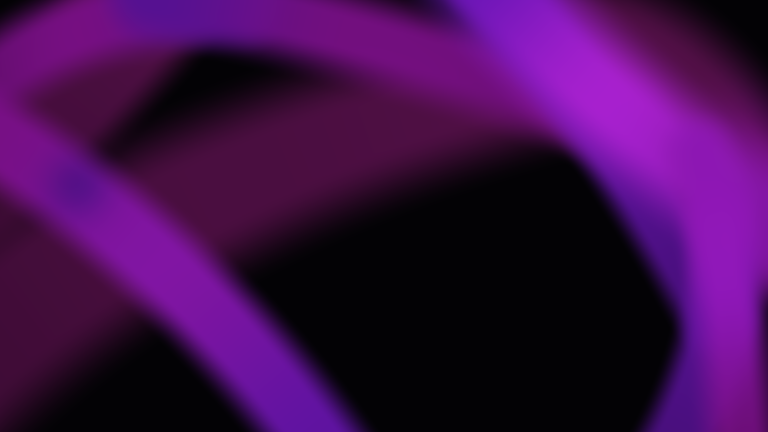
Write a Shadertoy shader that draws this background.

```glsl
// Blurred violet and plum ribbons of light sweeping over a near-black field.
// Each ribbon is a quadratic curve with a soft width and three colour stops
// along its length; the ribbons are layered from the dim back to the bright front.

const vec3 PLUM = vec3(0.29, 0.055, 0.25);
const vec3 MAGENTA = vec3(0.47, 0.06, 0.52);
const vec3 VIOLET = vec3(0.55, 0.09, 0.70);
const vec3 INDIGO = vec3(0.35, 0.07, 0.60);
const vec3 GLOW = vec3(0.67, 0.13, 0.82);

vec2 bezier(vec2 a, vec2 b, vec2 c, float t) {
    return mix(mix(a, b, t), mix(b, c, t), t);
}

// Distance to the curve and the position along it
vec2 nearestOnCurve(vec2 p, vec2 a, vec2 b, vec2 c) {
    const int STEPS = 24;
    vec2 best = vec2(1e3, 0.0);
    vec2 start = a;
    for (int i = 0; i < STEPS; i++) {
        vec2 end = bezier(a, b, c, float(i + 1) / float(STEPS));
        vec2 along = end - start;
        float h = clamp(dot(p - start, along) / dot(along, along), 0.0, 1.0);
        float d = length(p - start - along * h);
        if (d < best.x) best = vec2(d, (float(i) + h) / float(STEPS));
        start = end;
    }
    return best;
}

// Lays one ribbon over col; shape = start width, end width, softness, opacity
void ribbon(inout vec3 col, vec2 p, vec2 a, vec2 b, vec2 c, vec4 shape,
            vec3 tint0, vec3 tint1, vec3 tint2) {
    vec2 hit = nearestOnCurve(p, a, b, c);
    float width = mix(shape.x, shape.y, hit.y);
    float mask = 1.0 - smoothstep(width - shape.z, width + shape.z, hit.x);
    vec3 tint = mix(tint0, tint1, smoothstep(0.0, 0.5, hit.y));
    tint = mix(tint, tint2, smoothstep(0.5, 1.0, hit.y));
    col = mix(col, tint, mask * shape.w);
}

void mainImage(out vec4 fragColor, in vec2 fragCoord) {
    // Canvas height is one unit; x follows the 16:9 width
    vec2 p = fragCoord / iResolution.xy * vec2(16.0 / 9.0, 1.0);
    vec3 col = vec3(0.012, 0.009, 0.02);

    // Dim plum bands at the back
    ribbon(col, p, vec2(-0.14, 0.13), vec2(0.44, 0.66), vec2(1.39, 0.84),
           vec4(0.195, 0.115, 0.085, 1.0), PLUM * 0.85, PLUM, PLUM * 1.1);
    ribbon(col, p, vec2(-0.14, 0.49), vec2(0.14, 0.745), vec2(0.39, 1.05),
           vec4(0.14, 0.14, 0.05, 0.95), PLUM * 0.8, PLUM, PLUM * 1.15);
    ribbon(col, p, vec2(1.25, 0.93), vec2(1.62, 0.93), vec2(1.80, 0.46),
           vec4(0.12, 0.12, 0.075, 1.0), PLUM, PLUM * 1.1, MAGENTA);

    // Arc along the top
    ribbon(col, p, vec2(-0.09, 0.745), vec2(0.12, 0.99), vec2(0.56, 0.99),
           vec4(0.08, 0.08, 0.05, 0.95), MAGENTA * 0.85, MAGENTA, INDIGO);
    ribbon(col, p, vec2(0.35, 1.02), vec2(0.76, 0.965), vec2(1.44, 0.72),
           vec4(0.085, 0.085, 0.055, 0.95), INDIGO * 0.95, MAGENTA, MAGENTA * 0.9);

    // Indigo underside, then the bright sweep at the upper right
    ribbon(col, p, vec2(1.13, 1.04), vec2(1.44, 0.70), vec2(1.66, 0.26),
           vec4(0.085, 0.075, 0.035, 0.95), INDIGO, INDIGO, INDIGO * 0.85);
    ribbon(col, p, vec2(1.09, 1.09), vec2(1.34, 0.79), vec2(1.87, 0.42),
           vec4(0.115, 0.105, 0.075, 0.95), INDIGO * 1.2, GLOW, VIOLET * 0.9);

    // Pair of ribbons falling at the lower right
    ribbon(col, p, vec2(1.67, 0.50), vec2(1.71, 0.22), vec2(1.55, -0.07),
           vec4(0.075, 0.085, 0.035, 0.9), VIOLET, INDIGO, INDIGO * 0.9);
    ribbon(col, p, vec2(1.62, 0.65), vec2(1.69, 0.40), vec2(1.72, -0.05),
           vec4(0.06, 0.075, 0.05, 0.9), VIOLET, VIOLET * 1.05, MAGENTA);

    // Diagonal at the left, with a darker indigo fold near its upper end
    ribbon(col, p, vec2(-0.09, 0.73), vec2(0.42, 0.43), vec2(0.78, -0.08),
           vec4(0.09, 0.088, 0.045, 0.97), MAGENTA, VIOLET * 0.93, INDIGO * 1.08);
    float fold = exp(-dot(p - vec2(0.18, 0.57), p - vec2(0.18, 0.57)) / 0.006);
    col *= 1.0 - fold * vec3(0.3, 0.1, 0.08);

    fragColor = vec4(col, 1.0);
}
```
